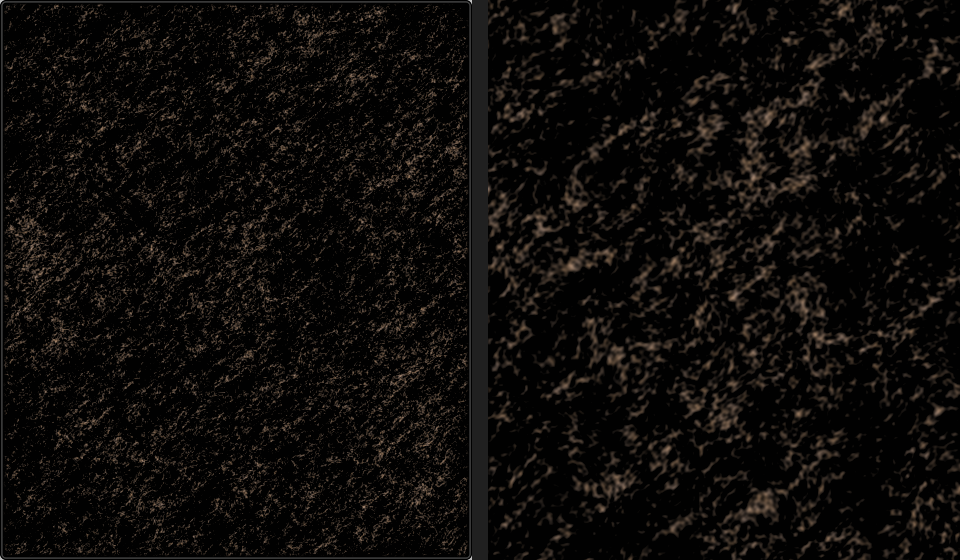
Left, the full canvas; right, a detail of the centre.
Reproduce this texture procedurally as a Shadertoy shader.

```glsl
vec2 randomGradient(vec2 cell) {
    float h = fract(sin(dot(cell, vec2(127.1, 311.7))) * 43758.5);
    return vec2(cos(6.2832 * h), sin(6.2832 * h));
}

float gradientNoise(vec2 p) {
    vec2 cell = floor(p), f = fract(p);
    vec2 u = f * f * f * (f * (f * 6.0 - 15.0) + 10.0);
    float a = dot(randomGradient(cell), f);
    float b = dot(randomGradient(cell + vec2(1, 0)), f - vec2(1, 0));
    float c = dot(randomGradient(cell + vec2(0, 1)), f - vec2(0, 1));
    float d = dot(randomGradient(cell + vec2(1, 1)), f - vec2(1, 1));
    return mix(mix(a, b, u.x), mix(c, d, u.x), u.y);
}

float roundedBox(vec2 p, vec2 halfSize, float radius) {
    vec2 q = abs(p) - halfSize + radius;
    return length(max(q, 0.0)) + min(max(q.x, q.y), 0.0) - radius;
}

// Light caught by rough rock, from broad diagonal ridges down to grit
float rockLight(vec2 uv) {
    float angle = 0.72;
    vec2 along = vec2(cos(angle), sin(angle));
    vec2 p = vec2(dot(uv, along), dot(uv, vec2(-along.y, along.x)));
    p += 0.006 * vec2(gradientNoise(uv * 22.0), gradientNoise(uv * 22.0 + 31.7));

    float light = 0.9 * gradientNoise(uv * 4.3 + 7.3);
    light += 1.5 * gradientNoise(p * vec2(13.0, 29.0) + 3.1);
    light += 2.4 * gradientNoise(p * vec2(38.0, 76.0) + 11.9);
    light += 3.0 * gradientNoise(p * vec2(118.0, 190.0) + 23.4);
    light += 2.8 * gradientNoise(p * vec2(290.0, 330.0) + 47.6);
    return max(0.165 * light - 0.054, 0.0);
}

void mainImage(out vec4 fragColor, in vec2 fragCoord) {
    vec2 uv = fragCoord / iResolution.y;
    vec2 halfSize = 0.5 * iResolution.xy / iResolution.y;
    float pixel = 1.0 / iResolution.y;

    // Warm grains on black, with a slight drift in hue
    float warmth = gradientNoise(uv * 140.0 + 5.7);
    vec3 brown = vec3(1.0, 0.81 - 0.06 * warmth, 0.66 - 0.16 * warmth);
    vec3 color = vec3(0.005) + brown * rockLight(uv);

    // Dark margin, thin grey frame and rounded corners
    float edge = roundedBox(uv - halfSize, halfSize, 0.011);
    color *= smoothstep(0.005, 0.012, -edge);
    float frame = abs(edge + 0.0034) - 0.0013;
    color = mix(color, vec3(0.24), 1.0 - smoothstep(-0.5 * pixel, 0.5 * pixel, frame));
    color = mix(color, vec3(0.75), smoothstep(-0.5 * pixel, 0.5 * pixel, edge));

    fragColor = vec4(color, 1.0);
}
```
